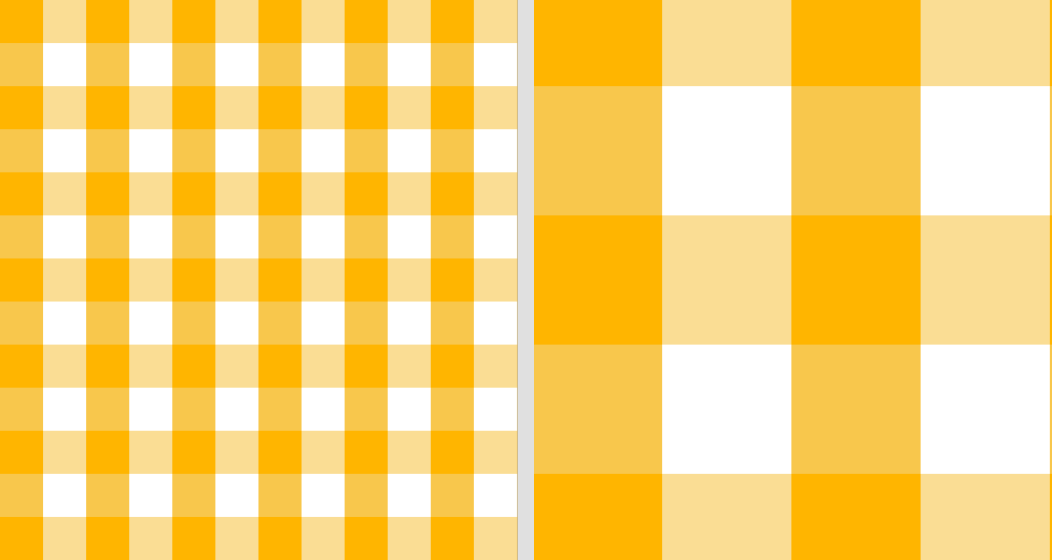
Left: the whole. Right: its middle third, enlarged.
A Shadertoy shader for this pattern:

```glsl
// Gingham cloth: amber bands cross on white in square checks.
// Two periodic band masks, one per axis, choose among four flat colours;
// a hairline selvage closes the right side.

#define CHECKS_DOWN 13.0
#define CROSSING vec3(1.0, 0.71, 0.0)
#define ACROSS_BAND vec3(0.98, 0.867, 0.58)
#define UPRIGHT_BAND vec3(0.973, 0.78, 0.30)
#define GROUND vec3(1.0)
#define SELVAGE vec3(0.75)
#define SELVAGE_WIDTH 0.0014

// Coverage of bands one check wide, repeating every two checks
vec2 bandCoverage(vec2 checks, float pixel) {
    vec2 fromCentre = abs(mod(checks + 0.5, 2.0) - 1.0);
    return clamp(0.5 + (0.5 - fromCentre) / pixel, 0.0, 1.0);
}

void mainImage(out vec4 fragColor, in vec2 fragCoord) {
    // Check units, counted from the top left corner
    float pixel = CHECKS_DOWN / iResolution.y;
    vec2 checks = vec2(fragCoord.x, iResolution.y - fragCoord.y) * pixel;
    vec2 band = bandCoverage(checks, pixel);

    // Weave the upright and across bands
    vec3 plainRow = mix(GROUND, UPRIGHT_BAND, band.x);
    vec3 bandRow = mix(ACROSS_BAND, CROSSING, band.x);
    vec3 color = mix(plainRow, bandRow, band.y);

    // Hairline at the right side
    float seamStart = iResolution.x * (1.0 - SELVAGE_WIDTH);
    float seam = clamp(fragCoord.x - seamStart + 0.5, 0.0, 1.0);
    color = mix(color, SELVAGE, seam);

    fragColor = vec4(color, 1.0);
}
```
